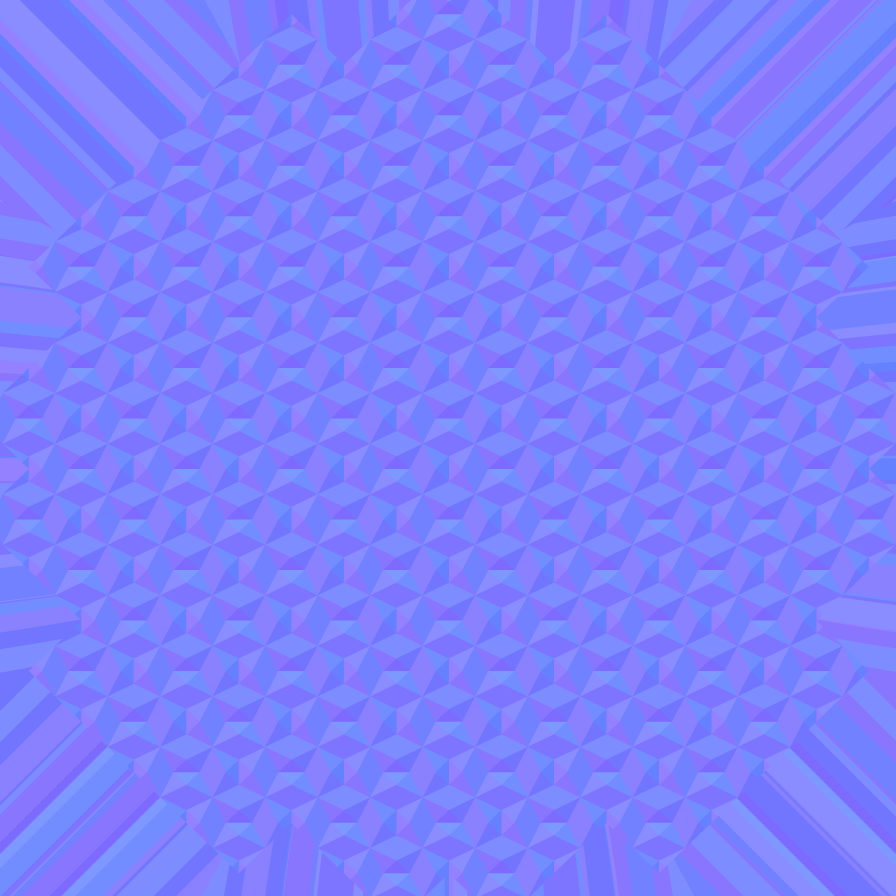
Give the GLSL for this texture map, as a Shadertoy shader.

```glsl
// Normal map of a folded relief: a grid of four-pointed stars joined by lens facets,
// alternating cells folded on a horizontal ridge and cells folded on a vertical one.
// The relief fills a ragged disc; its rim colours are smeared outward as streaks.

const vec2  HALF_CELL    = vec2(0.0293, 0.0282);  // half the spacing of the star cells
const vec2  RIDGE_ANCHOR = vec2(0.501, 0.533);    // centre of one horizontal-ridge cell
const vec2  DISC_CENTRE  = vec2(0.5, 0.503);
const float DISC_RADIUS  = 0.485;                 // limit for horizontal-ridge centres
const float RIM_RADIUS   = 0.468;                 // where the streaks take their colour
const vec2  FLAT_TONE    = vec2(0.491, 0.506);
const float LENS_TILT    = 0.047;
const float CORNER_TILT  = 0.045;
const float RIDGE_TILT   = 0.090;
const float SECTOR_HALF  = 0.50;                  // half angle of the axial streak fans
const float FAN_SPREAD   = 0.40;
const float QUARTER_TURN = 1.570796;
const int   SAMPLES      = 4;                     // antialiasing grid per axis

// Tilt of the flat facet under a point of the relief.
vec2 facetTilt(vec2 p) {
    vec2 q = (p - RIDGE_ANCHOR) / HALF_CELL;
    vec2 cell = floor(q * 0.5 + 0.5);
    vec2 local = q - 2.0 * cell;
    vec2 a = abs(local);
    bool horizontal = mod(cell.x + cell.y, 2.0) < 0.5;

    // Lenses join the cells; each star has a steep ridge and four corner facets.
    vec2 tilt;
    if (a.y > 0.5 + 0.5 * a.x)      tilt = vec2(0.0, -LENS_TILT);
    else if (a.x > 0.5 + 0.5 * a.y) tilt = vec2(LENS_TILT, 0.0);
    else if (a.x + a.y < 0.5)       tilt = horizontal ? vec2(0.0, RIDGE_TILT) : vec2(-RIDGE_TILT, 0.0);
    else                            tilt = vec2(-CORNER_TILT, CORNER_TILT);

    // Mirror the tilt about the cell axes; green grows downward.
    vec2 side = vec2(local.x < 0.0 ? -1.0 : 1.0, local.y < 0.0 ? 1.0 : -1.0);
    return tilt * side * (horizontal ? 1.0 : -1.0);
}

// Diamonds around horizontal-ridge cells are kept whole, giving a ragged rim.
bool insideRelief(vec2 p) {
    vec2 q = (p - RIDGE_ANCHOR) / HALF_CELL;
    vec2 diagonal = floor(vec2(q.x + q.y, q.x - q.y) * 0.25 + 0.5);
    vec2 centre = 2.0 * vec2(diagonal.x + diagonal.y, diagonal.x - diagonal.y);
    return length(RIDGE_ANCHOR + centre * HALF_CELL - DISC_CENTRE) < DISC_RADIUS;
}

// Follow a streak inward to the rim: fans along the axes, parallel in the corners.
vec2 rimPoint(vec2 p) {
    vec2 v = p - DISC_CENTRE;
    float angle = atan(v.y, v.x);
    float axis = floor(angle / QUARTER_TURN + 0.5) * QUARTER_TURN;
    float offset = angle - axis;
    float heading = abs(offset) < SECTOR_HALF
        ? axis + FAN_SPREAD * offset
        : axis + sign(offset) * 0.5 * QUARTER_TURN;
    vec2 dir = vec2(cos(heading), sin(heading));
    float along = dot(v, dir);
    float reach = along * along - dot(v, v) + RIM_RADIUS * RIM_RADIUS;
    return p - dir * (along - sqrt(max(reach, 0.0)));
}

void mainImage(out vec4 fragColor, in vec2 fragCoord) {
    vec2 tilt = vec2(0.0);
    for (int j = 0; j < SAMPLES; j++) {
        for (int i = 0; i < SAMPLES; i++) {
            vec2 jitter = (vec2(i, j) + 0.5) / float(SAMPLES) - 0.5;
            vec2 p = (fragCoord + jitter) / iResolution.xy;
            tilt += facetTilt(insideRelief(p) ? p : rimPoint(p));
        }
    }
    tilt /= float(SAMPLES * SAMPLES);
    fragColor = vec4(FLAT_TONE + tilt, 1.0, 1.0);
}
```
